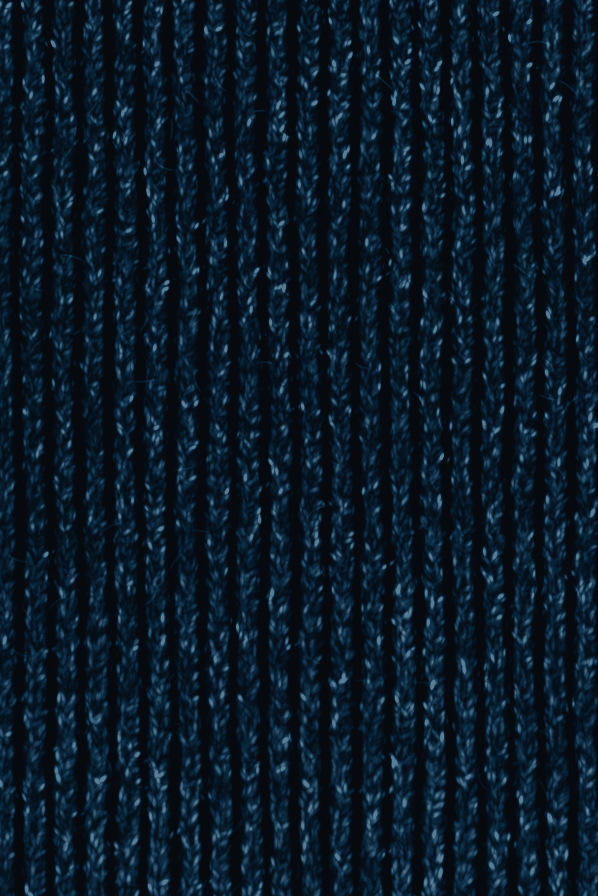
This texture is drawn by a Shadertoy shader. Its source:

```glsl
// Dark blue ribbed knit: vertical ribs separated by near-black grooves.
// Each rib carries slanted stitches broken up by finer yarn flecks, built as
// jittered cellular dashes; a few stray hairs lie on top.
#define RIBS 19.5        // ribs across the canvas
#define RIB_PHASE 1.03   // position of the first whole rib, in ribs
#define ROW_PITCH 0.46   // stitch height, in rib widths
#define LEAN 0.38        // slant of the stitch legs, radians
#define RIB_INNER 0.23   // half width of the fully lit rib
#define RIB_OUTER 0.45   // half width where the groove is black
#define SPREAD 1.2       // squeezes stitches toward the rib centre
#define SOFTEN 0.2       // extra blur toward the lower edge
#define GAIN 1.5         // overall yarn brightness
#define HAIR_CHANCE 0.22

vec2 hash2(vec2 c) {
    vec3 a = fract(c.xyx * vec3(0.1031, 0.1030, 0.0973));
    a += dot(a, a.yzx + 33.33);
    return fract((a.xx + a.yz) * a.zy);
}

vec2 rotate(vec2 v, float angle) {
    float c = cos(angle), s = sin(angle);
    return vec2(c * v.x - s * v.y, s * v.x + c * v.y);
}

// Brightest crisp dash near q; legs lean outward on both sides of a rib centre.
float dashes(vec2 q, vec2 cell, vec2 sigma, float seed) {
    vec2 base = floor(q / cell);
    float best = 0.0;
    for (int j = -1; j <= 1; j++)
    for (int i = -1; i <= 1; i++) {
        vec2 id = base + vec2(i, j);
        vec2 h = hash2(id + seed), k = hash2(id + seed + 57.0);
        vec2 centre = (id + 0.5 + 0.85 * (h - 0.5)) * cell;
        float side = sign(centre.x - floor(centre.x + 0.5));
        float angle = LEAN * side + 0.2 + 1.3 * (k.x - 0.5);
        vec2 d = rotate(q - centre, angle) / sigma;
        float r2 = dot(d, d);
        best = max(best, exp(-r2 * (0.4 + r2)) * mix(0.15, 1.0, k.y));
    }
    return best;
}

// Thin curved fibres, at most one per cell.
float hairs(vec2 q, float pixel) {
    vec2 base = floor(q / 1.4);
    float best = 0.0;
    for (int j = -1; j <= 1; j++)
    for (int i = -1; i <= 1; i++) {
        vec2 id = base + vec2(i, j);
        vec2 h = hash2(id + 211.0), k = hash2(id + 307.0);
        vec2 d = rotate(q - (id + h) * 1.4, 6.283 * k.x);
        d.y += (k.y - 0.5) * 1.8 * d.x * d.x;
        float halfLength = mix(0.15, 0.5, h.y);
        float line = 1.0 - smoothstep(0.01, 0.02 + pixel, abs(d.y));
        line *= 1.0 - smoothstep(0.5 * halfLength, halfLength, abs(d.x));
        best = max(best, line * step(hash2(id + 401.0).x, HAIR_CHANCE));
    }
    return best;
}

// Ramp from groove black to pale yarn highlight.
vec3 yarnColor(float v) {
    float t = clamp(v, 0.0, 1.1) * 5.0;
    vec3 c = mix(vec3(0.022, 0.035, 0.055), vec3(0.02, 0.09, 0.15), clamp(t, 0.0, 1.0));
    c = mix(c, vec3(0.04, 0.16, 0.25), clamp(t - 1.0, 0.0, 1.0));
    c = mix(c, vec3(0.10, 0.24, 0.34), clamp(t - 2.0, 0.0, 1.0));
    c = mix(c, vec3(0.19, 0.33, 0.43), clamp(t - 3.0, 0.0, 1.0));
    return mix(c, vec3(0.29, 0.44, 0.53), clamp(t - 4.0, 0.0, 1.5));
}

void mainImage(out vec4 fragColor, in vec2 fragCoord) {
    vec2 p = fragCoord / iResolution.xy;
    vec2 q = fragCoord / iResolution.x * RIBS;
    float pixel = RIBS / iResolution.x;

    // Ribs drift slightly and wander on their way down
    float x = q.x - RIB_PHASE - 0.14 * (1.0 - p.y);
    x += 0.05 * sin(q.y * 0.37 + q.x * 0.6) + 0.025 * sin(q.y * 1.3 + q.x * 1.7);
    float rib = floor(x + 0.5);
    float across = x - rib;
    vec2 ribHash = hash2(vec2(rib, 19.0));

    // Stitches, flecks and fuzz, softer toward the bottom
    vec2 s = vec2(rib + across * SPREAD, q.y + ribHash.x * ROW_PITCH);
    float blur = 1.0 + SOFTEN * (1.0 - smoothstep(0.0, 0.6, p.y));
    float stitch = dashes(s, vec2(0.5, ROW_PITCH), vec2(0.15, 0.28) * blur, 11.0);
    float fleck = dashes(s, vec2(0.27, 0.35), vec2(0.08, 0.18) * blur, 131.0);
    float fuzz = dashes(s, vec2(0.167, 0.19), vec2(0.055, 0.1) * blur, 257.0);

    // Rounded rib with an edge made ragged by its yarn
    float edge = abs(across) - 0.1 * (stitch - 0.4) - 0.09 * (fleck - 0.4);
    float profile = 1.0 - smoothstep(RIB_INNER, RIB_OUTER, edge);

    // Uneven light over the cloth
    float tone = 0.95 + 0.16 * (ribHash.y - 0.5) + 0.12 * smoothstep(0.5, 1.0, p.y);
    tone += 0.07 * sin(q.x * 0.5 + 1.0) * sin(q.y * 0.33) + 0.05 * sin(q.y * 0.9 + q.x);
    tone *= mix(0.85, 1.0, smoothstep(0.0, 0.3, p.x));

    // Flecks break the stitches into bright strands and dark holes
    float yarn = 0.04 + 0.6 * stitch * (0.45 + fleck) + 0.27 * fleck + 0.15 * fuzz;
    float light = GAIN * profile * tone * yarn;
    light += 0.3 * hairs(q, pixel) * (0.4 + 0.6 * p.y);
    fragColor = vec4(yarnColor(light), 1.0);
}
```
